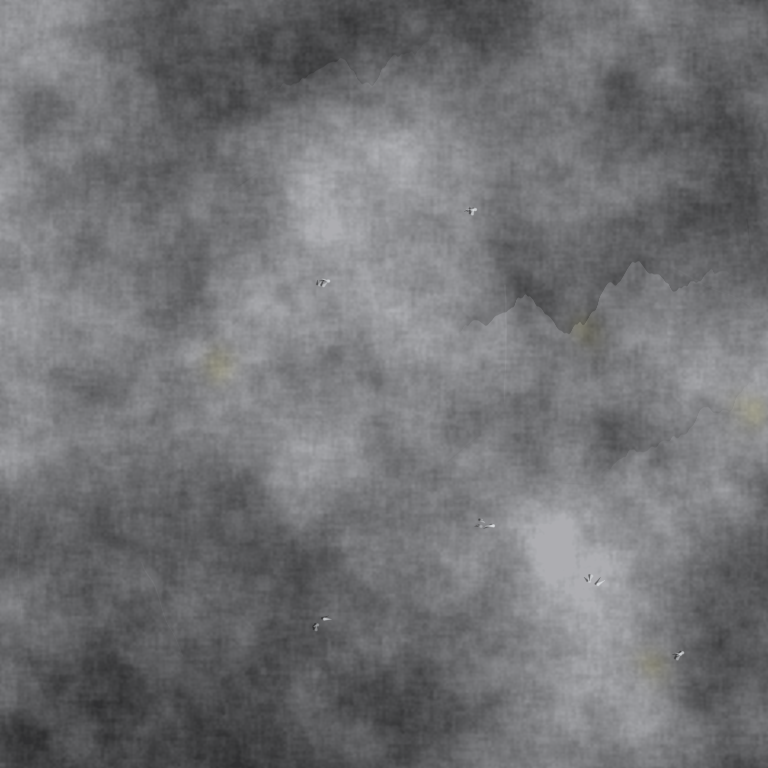
Give the GLSL for this texture, as a Shadertoy shader.

```glsl
const float SOFT = 0.0012;
const vec3 STONE_TINT = vec3(0.995, 1.0, 1.022);
const vec3 STAIN_TINT = vec3(1.04, 1.02, 0.84);
const vec3 CHIP_COLOR = vec3(0.86, 0.87, 0.88);

float hash(vec2 cell) {
    uvec2 q = uvec2(ivec2(cell)) * uvec2(1597334673u, 3812015801u);
    uint n = (q.x ^ q.y) * 1597334673u;
    n = (n ^ (n >> 15)) * 2246822519u;
    return float((n ^ (n >> 13)) >> 8) / 16777216.0;
}

vec2 hash2(float id, float seed) {
    return vec2(hash(vec2(id, seed)), hash(vec2(id, seed + 17.0)));
}

mat2 rotation(float angle) {
    float c = cos(angle), s = sin(angle);
    return mat2(c, s, -s, c);
}

float noise(vec2 p) {
    vec2 i = floor(p), f = fract(p);
    f = f * f * f * (f * (f * 6.0 - 15.0) + 10.0);
    float low = mix(hash(i), hash(i + vec2(1, 0)), f.x);
    float high = mix(hash(i + vec2(0, 1)), hash(i + vec2(1, 1)), f.x);
    return mix(low, high, f.y);
}

float fbm(vec2 p, int octaves, float gain) {
    float sum = 0.0, total = 0.0, weight = 1.0;
    for (int i = 0; i < octaves; i++) {
        sum += weight * noise(p);
        total += weight;
        weight *= gain;
        p = rotation(0.65) * p * 2.03 + 19.7;
    }
    return sum / total;
}

float softSpot(vec2 p, vec2 center, float radius) {
    vec2 d = (p - center) / radius;
    return exp(-dot(d, d));
}

// Shadow that ends sharply on a jagged lower rim and fades upward
float ledge(vec2 p, vec2 start, float slope, float len, float fade) {
    vec2 d = p - start;
    float jag = 0.13 * (fbm(vec2(p.x * 12.0, start.y * 50.0), 5, 0.55) - 0.5);
    float height = d.y - slope * d.x - jag;
    float span = smoothstep(0.0, 0.06, d.x) * (1.0 - smoothstep(len - 0.1, len, d.x));
    return span * smoothstep(-SOFT, SOFT, height) * exp(-max(height, 0.0) / fade);
}

// Tapering sliver that starts at the origin
float sliver(vec2 p, float angle, float len, float width) {
    vec2 q = rotation(-angle) * p;
    float along = clamp(q.x / len, 0.0, 1.0);
    float d = length(q - vec2(along * len, 0.0)) - width * (1.0 - along);
    return 1.0 - smoothstep(-SOFT, SOFT, d);
}

float scratches(vec2 p) {
    float sum = 0.0;
    for (float i = 0.0; i < 16.0; i++) {
        vec2 shape = hash2(i, 5.0);
        vec2 d = p - hash2(i, 41.0);
        d += 0.006 * (noise(p * 30.0 + i) - 0.5);
        float line = sliver(d, shape.x * 6.283, 0.04 + 0.12 * shape.y, 0.0009);
        sum += line * (shape.y - 0.4);
    }
    return sum;
}

void mainImage(out vec4 fragColor, in vec2 fragCoord) {
    vec2 p = fragCoord / iResolution.y;

    // Broad light and dark areas with ragged outlines
    vec2 warp = vec2(fbm(p * 5.0 + 3.0, 5, 0.6), fbm(p * 5.0 + 61.0, 5, 0.6)) - 0.5;
    vec2 w = p + 0.28 * warp;
    float tone = 0.424;
    tone -= 0.14 * softSpot(w, vec2(0.76, 0.80), 0.20);
    tone -= 0.13 * softSpot(w, vec2(0.45, 0.22), 0.13);
    tone += 0.09 * softSpot(w, vec2(0.28, 0.61), 0.17);
    tone += 0.09 * softSpot(w, vec2(0.82, 0.25), 0.18);
    tone += 0.07 * softSpot(w, vec2(0.51, 0.42), 0.09);

    // Cloudy mottling and fine woven grain
    tone += 0.76 * (fbm(p * 4.0 + 8.0, 7, 0.62) - 0.5);
    tone += 0.035 * (noise(p * vec2(55.0, 210.0)) - 0.5);
    tone += 0.035 * (noise(p * vec2(210.0, 55.0) + 90.0) - 0.5);
    tone += 0.030 * (noise(p * 240.0) - 0.5);

    // Flaked rims and faint scratches
    tone -= 0.10 * ledge(p, vec2(0.58, 0.56), 0.22, 0.40, 0.05);
    tone -= 0.06 * ledge(p, vec2(0.33, 0.88), 0.30, 0.26, 0.04);
    tone -= 0.05 * ledge(p, vec2(0.76, 0.39), 0.40, 0.26, 0.04);
    tone += 0.07 * scratches(p);
    vec3 color = clamp(tone, 0.19, 0.68) * STONE_TINT;

    // Small yellowish stains
    for (float i = 0.0; i < 4.0; i++) {
        float stain = softSpot(p + 0.06 * warp, hash2(i, 73.0), 0.022);
        color *= mix(vec3(1.0), STAIN_TINT, 0.7 * stain);
    }

    // Tiny bright chips with dark slivers beside them
    for (float i = 0.0; i < 6.0; i++) {
        vec2 center = 0.1 + 0.8 * hash2(i, 127.0);
        for (float j = 0.0; j < 3.0; j++) {
            vec2 r = hash2(i * 3.0 + j, 211.0);
            vec2 d = p - center - 0.018 * (r - 0.5);
            float len = 0.005 + 0.006 * r.x;
            float angle = r.y * 6.283;
            color *= 1.0 - 0.45 * sliver(d + vec2(0.003, -0.001), angle + 0.4, len, 0.0014);
            color = mix(color, CHIP_COLOR, sliver(d, angle, len, 0.0019) * (0.4 + 0.6 * r.x));
        }
    }
    fragColor = vec4(color, 1.0);
}
```
